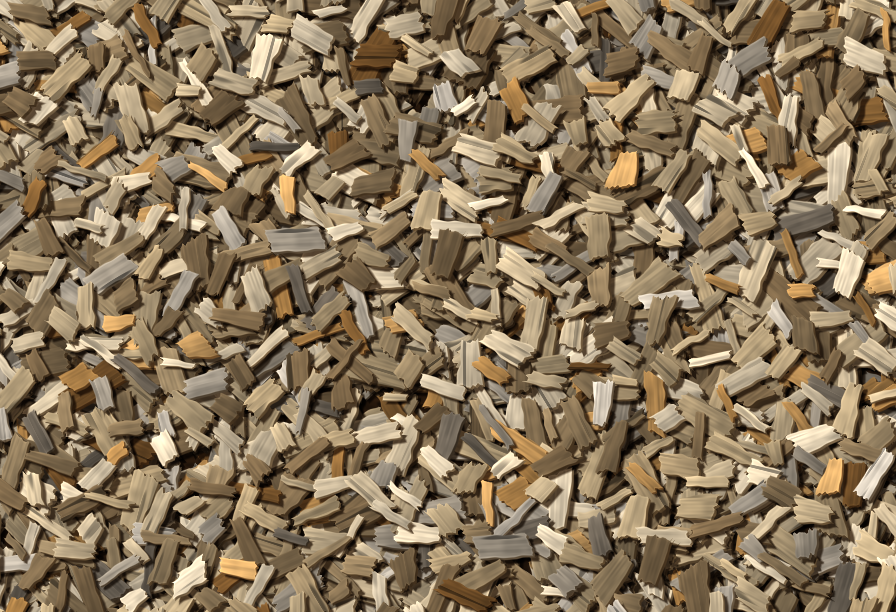
This texture is drawn by a Shadertoy shader. Its source:

```glsl
// Sunlit wood chips lying in a loose, crossed heap.
// Jittered grids of ragged, skewed boxes are stacked from the bottom up;
// each chip casts a shadow, shows a dark cut side and a fibrous top face.
const int LAYERS = 9;
const vec2 SHADOW_DIR = vec2(0.75, -0.66);
const vec3 SOIL = vec3(0.13, 0.08, 0.04);
const vec3 SHADOW_TINT = vec3(0.30, 0.24, 0.18);
const vec3 WOOD_DARK = vec3(0.50, 0.41, 0.29);
const vec3 WOOD_MID = vec3(0.74, 0.65, 0.50);
const vec3 WOOD_PALE = vec3(0.93, 0.86, 0.74);

float hash(vec2 p) {
    return fract(sin(dot(p, vec2(127.1, 311.7))) * 43758.55);
}

float noise(vec2 p) {
    vec2 cell = floor(p);
    vec2 f = fract(p);
    f = f * f * (3.0 - 2.0 * f);
    float lower = mix(hash(cell), hash(cell + vec2(1.0, 0.0)), f.x);
    float upper = mix(hash(cell + vec2(0.0, 1.0)), hash(cell + 1.0), f.x);
    return mix(lower, upper, f.y);
}

mat2 rotation(float angle) {
    float c = cos(angle), s = sin(angle);
    return mat2(c, -s, s, c);
}

// Signed distance to a skewed, tapered box with splintered ends.
float chipDistance(vec2 p, vec2 halfSize, float seed) {
    float skew = (hash(vec2(seed, 3.0)) - 0.5) * 0.9;
    float lean = (hash(vec2(seed, 5.0)) - 0.5) * 0.6;
    float taper = 1.0 - lean * clamp(p.x / halfSize.x, -1.0, 1.0);
    float splinter = noise(vec2(p.y * 240.0, seed)) - 0.5;
    float waviness = noise(vec2(p.x * 65.0, seed + 9.0)) - 0.5;
    float endGap = abs(p.x + skew * p.y + splinter * 0.009) - halfSize.x;
    float sideGap = abs(p.y + waviness * 0.005) - halfSize.y * taper;
    return max(endGap, sideGap);
}

// Wood colour with long fibres, cracks and blotches along the x axis.
vec3 woodColor(vec2 p, float seed) {
    float tone = hash(vec2(seed, 11.0));
    vec3 wood = mix(WOOD_DARK, WOOD_MID, smoothstep(0.0, 0.45, tone));
    wood = mix(wood, WOOD_PALE, smoothstep(0.4, 1.0, tone));
    float kind = hash(vec2(seed, 13.0));
    vec3 grey = vec3(dot(wood, vec3(0.33))) * vec3(0.97, 0.93, 0.88);
    wood = mix(wood, grey, 0.7 * step(kind, 0.12));
    wood = mix(wood, wood * vec3(0.95, 0.80, 0.58), step(0.91, kind));
    float fibre = noise(vec2(p.x * 22.0, p.y * 330.0) + seed);
    float strand = noise(vec2(p.x * 12.0, p.y * 140.0) + seed * 2.0);
    float blotch = noise(p * 70.0 + seed * 3.0);
    float cracks = smoothstep(0.70, 0.88, strand) * hash(vec2(seed, 17.0));
    float shade = 0.76 + 0.20 * fibre + 0.12 * strand + 0.14 * blotch;
    return wood * shade * (1.0 - 0.5 * cracks);
}

// Lays one chip, with its shadow and cut side, over the colour below.
vec3 layChip(vec3 below, vec2 p, vec2 id, float cellSize, float depth, float soft) {
    float seed = hash(id) * 90.0 + 1.0;
    vec2 halfSize = cellSize * vec2(mix(0.32, 0.80, hash(id + 0.19)),
                                    mix(0.09, 0.34, hash(id + 0.37)));
    mat2 turn = rotation(6.2832 * hash(id + 0.71));
    vec2 shadowShift = SHADOW_DIR * (0.007 + 0.4 * halfSize.y);
    vec2 thickness = SHADOW_DIR * (0.002 + 0.15 * halfSize.y);
    vec2 local = turn * p;

    float shadowGap = chipDistance(turn * (p - shadowShift), halfSize, seed);
    float shadow = smoothstep(0.0025, -0.0025, shadowGap);
    vec3 color = mix(below, below * SHADOW_TINT, 0.9 * shadow);

    vec3 wood = woodColor(local, seed) * depth;
    float sideGap = chipDistance(turn * (p - thickness), halfSize, seed);
    color = mix(color, wood * vec3(0.52, 0.46, 0.38), smoothstep(soft, -soft, sideGap));

    float topGap = chipDistance(local, halfSize, seed);
    float slope = dot(p, -SHADOW_DIR) / halfSize.x;
    float tilt = 0.82 + 0.30 * hash(id + 0.53) + 0.10 * slope;
    float rim = smoothstep(-0.004, 0.0, topGap) * 0.10;
    return mix(color, wood * (tilt + rim), smoothstep(soft, -soft, topGap));
}

// One sparse sheet of chips, one candidate for each grid cell.
vec3 layChips(vec3 color, vec2 uv, float layer, float cellSize, float depth, float soft) {
    vec2 offset = vec2(hash(vec2(layer, 1.0)), hash(vec2(layer, 2.0))) * 7.0;
    mat2 gridTurn = rotation(layer * 1.3);
    vec2 grid = gridTurn * uv / cellSize + offset;
    for (int y = -1; y <= 1; y++) {
        for (int x = -1; x <= 1; x++) {
            vec2 cell = floor(grid) + vec2(x, y);
            vec2 id = cell + layer * 37.0;
            vec2 jitter = vec2(hash(id + 0.11), hash(id + 0.83)) - 0.5;
            vec2 p = (grid - cell - 0.5 - 0.6 * jitter) * cellSize * gridTurn;
            if (hash(id + 0.29) < 0.82 && length(p) < 1.25 * cellSize)
                color = layChip(color, p, id, cellSize, depth, soft);
        }
    }
    return color;
}

void mainImage(out vec4 fragColor, in vec2 fragCoord) {
    vec2 uv = fragCoord / iResolution.y;
    float soft = 0.8 / iResolution.y;
    vec3 color = SOIL * (0.6 + 0.8 * noise(uv * 150.0));
    for (int i = 0; i < LAYERS; i++) {
        float layer = float(i);
        float height = layer / float(LAYERS - 1);
        float cellSize = mix(0.056, 0.074, hash(vec2(layer, 8.0)));
        color = layChips(color, uv, layer, cellSize, mix(0.72, 1.0, height), soft);
    }
    fragColor = vec4(clamp(color, 0.0, 1.0), 1.0);
}
```
